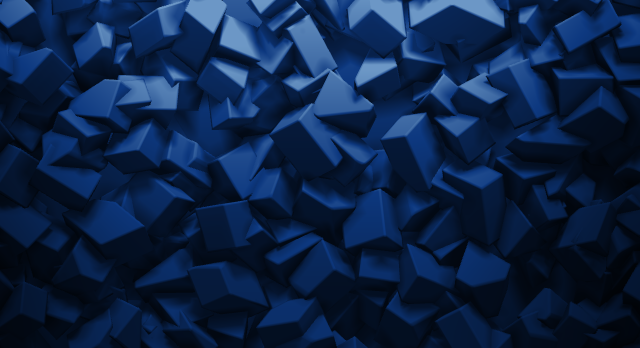
Write a Shadertoy shader that draws this background.

```glsl
// A heap of tilted blue blocks and wedges, lit from above and fading into dark edges.

const float CELLS_HIGH = 6.2;      // grid cells over the canvas height
const int   LAYERS = 2;            // blocks per cell
const vec3  SIZE_MIN = vec3(0.34, 0.27, 0.24);
const vec3  SIZE_MAX = vec3(0.58, 0.45, 0.42);
const float SHEAR = 0.45;          // skews blocks into sharp wedges
const float CUT_MIN = 0.4;         // corner cut; 2 or more leaves the block whole
const float CUT_MAX = 2.8;
const float TILT = 1.8;
const float DEPTH_SPREAD = 0.9;
const float BEVEL = 0.04;
const float FLOOR_Z = -0.7;
const float EYE_Z = 3.0;
const vec3  LIGHT_DIR = vec3(0.08, 0.83, 0.55);
const vec3  BLUE = vec3(0.05, 0.22, 0.50);
const vec3  PALE_GAIN = vec3(0.34, 0.34, 0.25);
const float AMBIENT = 0.30;
const float DIFFUSE = 0.98;
const float LIFT = 0.075;

struct Block { vec3 centre; vec3 size; vec3 cutDir; float cut; mat3 frame; };

vec3 hash3(vec3 p) {
    p = fract(p * vec3(0.1031, 0.1030, 0.0973));
    p += dot(p, p.yxz + 33.33);
    return fract((p.xxy + p.yxx) * p.zyx);
}

// Random block whose third axis leans toward the viewer.
Block blockAt(vec2 cell, int layer) {
    vec3 seed = vec3(cell + 37.0, float(layer) * 7.0 + 3.0);
    vec3 place = hash3(seed);
    vec3 turn = hash3(seed + 51.7);
    vec3 shape = hash3(seed + 113.3);
    vec3 front = normalize(vec3((turn.xy - 0.5) * TILT, 0.6));
    vec3 spin = vec3(turn.z - 0.5, fract(place.z * 17.0) - 0.5, 0.01);
    vec3 side = normalize(cross(front, spin));
    vec3 along = cross(front, side);
    float skew = (fract(shape.x * 23.0) * 2.0 - 1.0) * SHEAR;
    vec3 size = mix(SIZE_MIN, SIZE_MAX, shape);
    return Block(vec3(cell + place.xy, (place.z - 0.5) * DEPTH_SPREAD), size,
                 vec3(1.0, 1.0, 0.35) / size, mix(CUT_MIN, CUT_MAX, fract(shape.y * 19.0)),
                 mat3(along + skew * side, side, front));
}

// Approximate distance to the nearest block.
float heapDistance(vec3 p) {
    float nearest = 1.0;
    vec2 home = floor(p.xy);
    for (int j = -1; j <= 1; j++)
    for (int i = -1; i <= 1; i++)
    for (int k = 0; k < LAYERS; k++) {
        Block b = blockAt(home + vec2(i, j), k);
        vec3 l = (p - b.centre) * b.frame;
        vec3 q = abs(l) - b.size;
        float d = length(max(q, 0.0)) + min(max(q.x, max(q.y, q.z)), 0.0);
        d = max(d, (dot(l, b.cutDir) - b.cut) / length(b.cutDir));
        nearest = min(nearest, d);
    }
    return nearest;
}

// First block seen straight down at p; returns its depth and bevelled normal.
float heapHit(vec2 p, out vec3 normal) {
    vec3 eye = vec3(p, EYE_Z);
    float nearest = EYE_Z - FLOOR_Z;
    normal = vec3(0.0, 0.0, 1.0);
    vec2 home = floor(p);
    for (int j = -1; j <= 1; j++)
    for (int i = -1; i <= 1; i++)
    for (int k = 0; k < LAYERS; k++) {
        Block b = blockAt(home + vec2(i, j), k);
        vec3 origin = (eye - b.centre) * b.frame;
        vec3 ray = vec3(0.0, 0.0, -1.0) * b.frame;
        ray += vec3(lessThan(abs(ray), vec3(1e-4))) * 2e-4;
        vec3 mid = -origin / ray;
        vec3 span = b.size / abs(ray);
        vec3 enter = mid - span;
        vec3 leave = mid + span;
        float t = max(enter.x, max(enter.y, enter.z));
        float tEnd = min(leave.x, min(leave.y, leave.z));
        // Corner cut: a plane that the ray either enters or leaves through
        float slope = dot(ray, b.cutDir);
        float tCut = (b.cut - dot(origin, b.cutDir)) / slope;
        if (slope < 0.0) t = max(t, tCut); else tEnd = min(tEnd, tCut);
        if (t < tEnd && t < nearest) {
            nearest = t;
            vec3 q = origin + ray * t;
            vec3 rim = sign(q) * max(abs(q) - b.size + BEVEL, 0.0);
            float cutGap = (dot(q, b.cutDir) - b.cut) / length(b.cutDir);
            rim += normalize(b.cutDir) * max(cutGap + BEVEL, 0.0);
            normal = normalize(b.frame * rim);
        }
    }
    return EYE_Z - nearest;
}

vec3 shade(vec2 pixel) {
    vec3 normal;
    vec2 p = pixel / iResolution.y * CELLS_HIGH;
    vec3 pos = vec3(p, heapHit(p, normal));
    vec3 light = normalize(LIGHT_DIR);
    // Soft shadow and crevice darkening
    vec3 start = pos + normal * 0.03;
    float lit = 1.0;
    for (float reach = 0.12; reach < 0.7; reach *= 2.1)
        lit = min(lit, 2.5 * heapDistance(start + light * reach) / reach + 0.15);
    lit = clamp(lit, 0.0, 1.0);
    float open = clamp(heapDistance(pos + normal * 0.25) / 0.25, 0.0, 1.0);
    open = mix(0.35, 1.0, open) * mix(0.5, 1.0, smoothstep(-0.7, 0.1, pos.z));
    float facing = max(dot(normal, light), 0.0);
    float v = AMBIENT * open + DIFFUSE * facing * mix(0.25, 1.0, lit) * mix(0.65, 1.0, open);
    // Overall light: strong at the top centre, weak at the sides and below
    vec2 uv = pixel / iResolution.xy;
    float rim = 1.0 - 0.58 * smoothstep(0.15, 0.56, abs(uv.x - 0.47));
    v = v * rim * (0.62 + 1.6 * uv.y * uv.y) + LIFT * rim;
    return BLUE * min(v, 1.0) + PALE_GAIN * clamp(v - 1.0, 0.0, 1.1);
}

void mainImage(out vec4 fragColor, in vec2 fragCoord) {
    // Four rotated-grid samples per pixel
    vec3 sum = vec3(0.0);
    vec2 offset = vec2(0.375, 0.125);
    for (int s = 0; s < 4; s++) {
        sum += shade(fragCoord + offset);
        offset = vec2(-offset.y, offset.x);
    }
    fragColor = vec4(sum / 4.0, 1.0);
}
```
